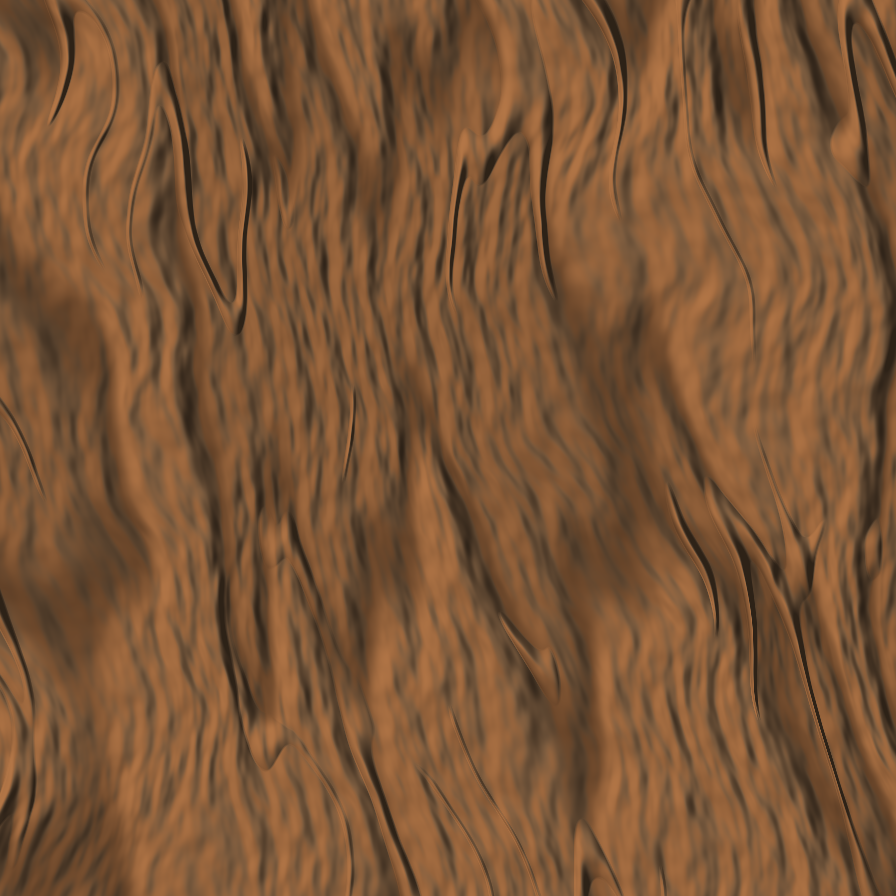
Write a WebGL 1 fragment shader that draws this texture.

```glsl
precision highp float;
uniform vec2 u_resolution;

const vec3 WARM_HUE = vec3(1.0, 0.66, 0.395);
const vec3 DUSTY_HUE = vec3(1.0, 0.75, 0.52);
const vec3 LIGHT = vec3(-0.62, 0.33, 0.71);
const float RELIEF = 0.017;

vec2 gradientAt(vec2 cell) {
  vec3 h = fract(cell.xyx * vec3(0.1031, 0.1030, 0.0973));
  h += dot(h, h.yzx + 33.33);
  float angle = 6.28318 * fract((h.x + h.y) * h.z);
  return vec2(cos(angle), sin(angle));
}

float gradientNoise(vec2 p) {
  vec2 i = floor(p);
  vec2 f = p - i;
  vec2 w = f * f * f * (f * (f * 6.0 - 15.0) + 10.0);
  float a = dot(gradientAt(i), f);
  float b = dot(gradientAt(i + vec2(1.0, 0.0)), f - vec2(1.0, 0.0));
  float c = dot(gradientAt(i + vec2(0.0, 1.0)), f - vec2(0.0, 1.0));
  float d = dot(gradientAt(i + 1.0), f - 1.0);
  return 1.4 * mix(mix(a, b, w.x), mix(c, d, w.x), w.y);
}

// Slanted, meandering coordinates that the fibres follow
vec2 fibreFlow(vec2 p) {
  float bend = 0.09 * gradientNoise(p * vec2(2.0, 2.6) + 7.3);
  float wiggle = 0.018 * gradientNoise(p * vec2(6.0, 7.0) + 31.7);
  return vec2(p.x + 0.16 * p.y + bend + wiggle, p.y);
}

// Broad plates, one side of each crease standing higher
float plates(vec2 q) {
  float n = gradientNoise(q * vec2(9.0, 1.7) + 12.4);
  float crown = smoothstep(0.0, 0.26, abs(n));
  return 0.5 * crown + 0.4 * smoothstep(-0.12, 0.12, n);
}

// Thin rounded cords that split and merge
float cords(vec2 q) {
  float n = gradientNoise(q * vec2(13.0, 2.3) + 45.1);
  float presence = smoothstep(-0.25, 0.2, gradientNoise(q * vec2(5.0, 2.2) + 80.6));
  return presence * (1.0 - smoothstep(0.0, 0.17, abs(n)));
}

float barkForm(vec2 q) {
  return max(plates(q), cords(q));
}

// Long fibres, short lumps and fine wrinkles
float grain(vec2 q) {
  float fibres = gradientNoise(q * vec2(38.0, 7.0) + 3.9);
  float lumps = gradientNoise(q * vec2(58.0, 23.0) + 19.2);
  float wrinkles = gradientNoise(q * vec2(100.0, 42.0) + 63.8);
  return 0.0050 * fibres + 0.0036 * lumps + 0.0012 * wrinkles;
}

float barkHeight(vec2 p) {
  vec2 q = fibreFlow(p);
  return RELIEF * barkForm(q) + grain(q);
}

vec3 surfaceNormal(vec2 p, float stepSize) {
  vec2 e = vec2(stepSize, 0.0);
  float dx = barkHeight(p + e.xy) - barkHeight(p - e.xy);
  float dy = barkHeight(p + e.yx) - barkHeight(p - e.yx);
  return normalize(vec3(-dx, -dy, 2.0 * stepSize));
}

vec3 barkColour(vec3 normal, float openness) {
  float diffuse = max(dot(normal, normalize(LIGHT)), 0.0);
  float shade = 0.10 + 0.80 * diffuse * mix(0.52, 1.0, openness);
  float warmth = smoothstep(-0.4, 0.25, -normal.x);
  float brightness = 0.11 + 0.66 * shade;
  return brightness * mix(DUSTY_HUE, WARM_HUE, warmth);
}

void main() {
  vec2 p = gl_FragCoord.xy / u_resolution.y;
  vec3 normal = surfaceNormal(p, 0.0016);
  float openness = smoothstep(0.0, 0.75, barkForm(fibreFlow(p)));
  gl_FragColor = vec4(barkColour(normal, openness), 1.0);
}
```
